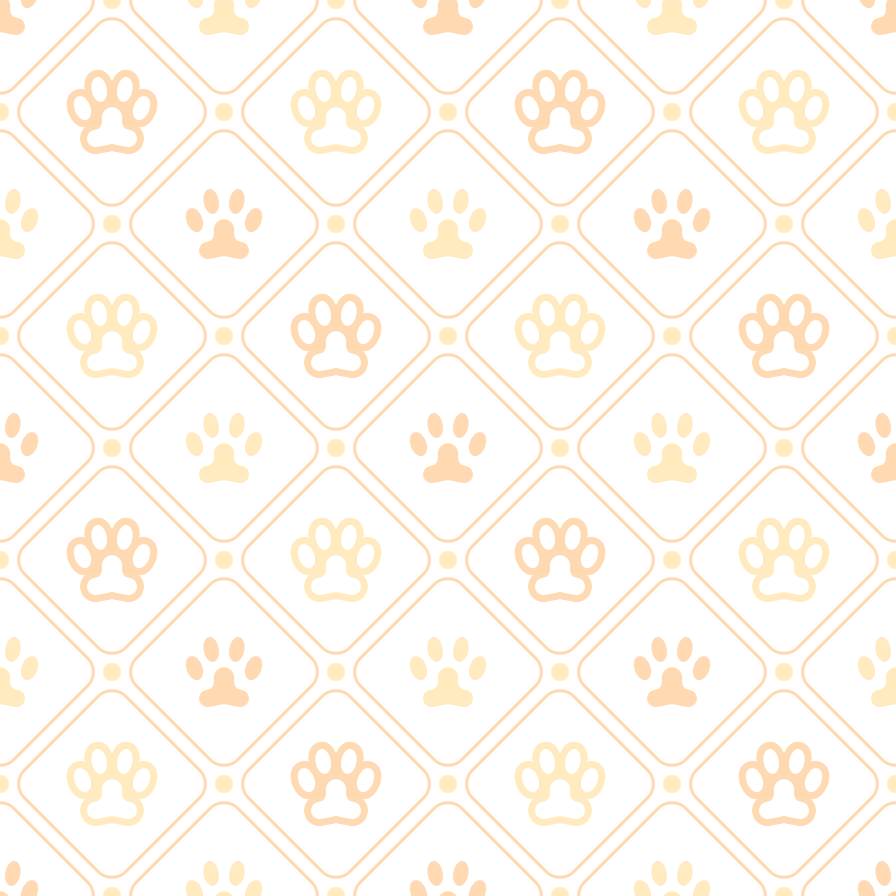
A Shadertoy shader for this pattern:

```glsl
// Paw prints in rounded diamonds: two interleaved 4 x 4 lattices, one of solid
// paws and one of outlined paws, in alternating peach and cream, with a dot at
// each crossing. Shapes are signed distances in units of one lattice cell.

const float REPEATS = 4.0;
const vec3 WHITE = vec3(1.0);
const vec3 PEACH = vec3(1.0, 0.85, 0.70);
const vec3 CREAM = vec3(1.0, 0.92, 0.75);

const float DIAMOND_REACH = 0.453;   // centre to unrounded corner
const float DIAMOND_ROUND = 0.0885;
const float LINE_WIDTH = 0.0135;
const float DOT_RADIUS = 0.040;
const float PAW_SCALE = 288.0;       // paw units per cell
const float PAW_STROKE = 9.0;        // in paw units

// Position relative to the nearest lattice point
vec2 repeatAround(vec2 p, vec2 offset) {
    return fract(p - offset + 0.5) - 0.5;
}

float coverage(float d, float pixel) {
    return clamp(0.5 - d / pixel, 0.0, 1.0);
}

float smoothMin(float a, float b, float k) {
    float h = max(k - abs(a - b), 0.0) / k;
    return min(a, b) - 0.25 * h * h * k;
}

float capsule(vec2 p, vec2 a, vec2 b, float radius) {
    vec2 pa = p - a, ba = b - a;
    float t = clamp(dot(pa, ba) / dot(ba, ba), 0.0, 1.0);
    return length(pa - ba * t) - radius;
}

// Ellipse leaning clockwise by an angle; distance is first order
float toe(vec2 p, vec2 centre, vec2 radii, float lean) {
    float c = cos(lean), s = sin(lean);
    p -= centre;
    p = vec2(c * p.x - s * p.y, s * p.x + c * p.y);
    float k = length(p / radii);
    float slope = length(p / (radii * radii));
    return k * (k - 1.0) / max(slope, 1e-4);
}

float roundedDiamond(vec2 p, float reach, float radius) {
    const float HALF_ROOT = sqrt(0.5);
    vec2 r = abs(vec2(p.x + p.y, p.y - p.x)) * HALF_ROOT;
    vec2 e = r - reach * HALF_ROOT + radius;
    return length(max(e, 0.0)) + min(max(e.x, e.y), 0.0) - radius;
}

// Four toes and a flared pad, mirrored about the vertical axis
float paw(vec2 p) {
    p.x = abs(p.x);
    float outer = toe(p, vec2(38.0, 5.0), vec2(10.2, 16.0), 0.36);
    float inner = toe(p, vec2(16.5, 29.0), vec2(9.7, 16.2), 0.18);
    float stem = capsule(p, vec2(0.0, -7.0), vec2(0.0, -20.0), 13.0);
    float lobe = capsule(p, vec2(0.0, -30.0), vec2(21.0, -34.0), 11.0);
    return min(min(outer, inner), smoothMin(stem, lobe, 9.0));
}

// One lattice of framed paws; outlined is 0 for solid, 1 for outlined
vec3 pawLattice(vec3 base, vec2 p, float offset, float outlined, float pixel) {
    vec2 q = repeatAround(p, vec2(offset));
    vec2 id = floor(p - offset + 0.5);

    float frame = abs(roundedDiamond(q, DIAMOND_REACH, DIAMOND_ROUND));
    base = mix(base, PEACH, coverage(frame - 0.5 * LINE_WIDTH, pixel));

    float d = paw(q * PAW_SCALE);
    float band = abs(d - 0.5 * PAW_STROKE) - 0.5 * PAW_STROKE;
    float shape = mix(d, band, outlined) / PAW_SCALE;
    vec3 ink = mix(PEACH, CREAM, mod(id.x + id.y + outlined, 2.0));
    return mix(base, ink, coverage(shape, pixel));
}

void mainImage(out vec4 fragColor, in vec2 fragCoord) {
    vec2 p = REPEATS * fragCoord / iResolution.xy;
    float pixel = REPEATS / min(iResolution.x, iResolution.y);

    vec3 colour = pawLattice(WHITE, p, 0.0, 0.0, pixel);
    colour = pawLattice(colour, p, 0.5, 1.0, pixel);

    // Dots where the diamonds' corners meet
    float dots = min(length(repeatAround(p, vec2(0.5, 0.0))),
                     length(repeatAround(p, vec2(0.0, 0.5)))) - DOT_RADIUS;
    colour = mix(colour, CREAM, coverage(dots, pixel));

    fragColor = vec4(colour, 1.0);
}
```
